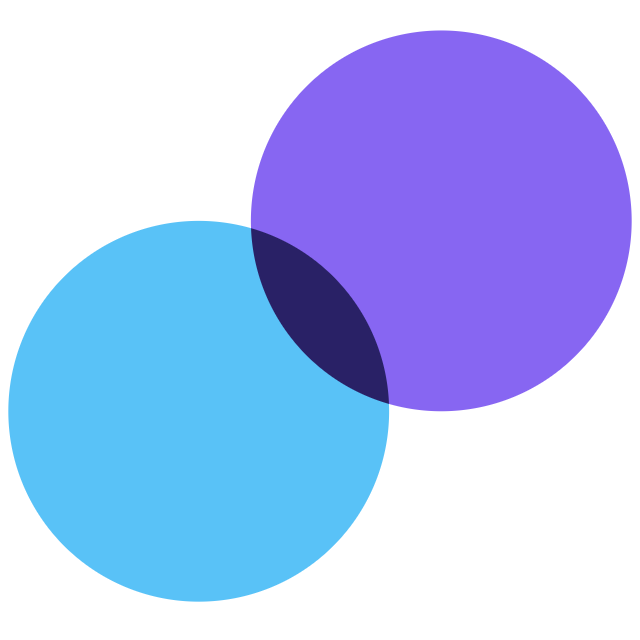
This background is drawn by a Shadertoy shader. Its source:

```glsl
#define RADIUS 0.2975
#define VIOLET_CENTER vec2(0.6895, 0.6549)
#define BLUE_CENTER vec2(0.3105, 0.3574)
#define PAPER vec3(1.0)
#define VIOLET vec3(0.53, 0.40, 0.95)
#define BLUE vec3(0.35, 0.76, 0.97)
#define OVERLAP vec3(0.16, 0.13, 0.40)

// Antialiased coverage of a disc, one pixel wide at its edge
float discMask(vec2 p, vec2 center, float pixel) {
    float dist = length(p - center) - RADIUS;
    return clamp(0.5 - dist / pixel, 0.0, 1.0);
}

void mainImage(out vec4 fragColor, in vec2 fragCoord) {
    // Centered square canvas units
    float side = min(iResolution.x, iResolution.y);
    vec2 p = (fragCoord - 0.5 * iResolution.xy) / side + 0.5;
    float pixel = 1.0 / side;

    float violet = discMask(p, VIOLET_CENTER, pixel);
    float blue = discMask(p, BLUE_CENTER, pixel);

    // Blend the four regions by their shared coverage
    vec3 outsideBlue = mix(PAPER, VIOLET, violet);
    vec3 insideBlue = mix(BLUE, OVERLAP, violet);
    fragColor = vec4(mix(outsideBlue, insideBlue, blue), 1.0);
}
```
